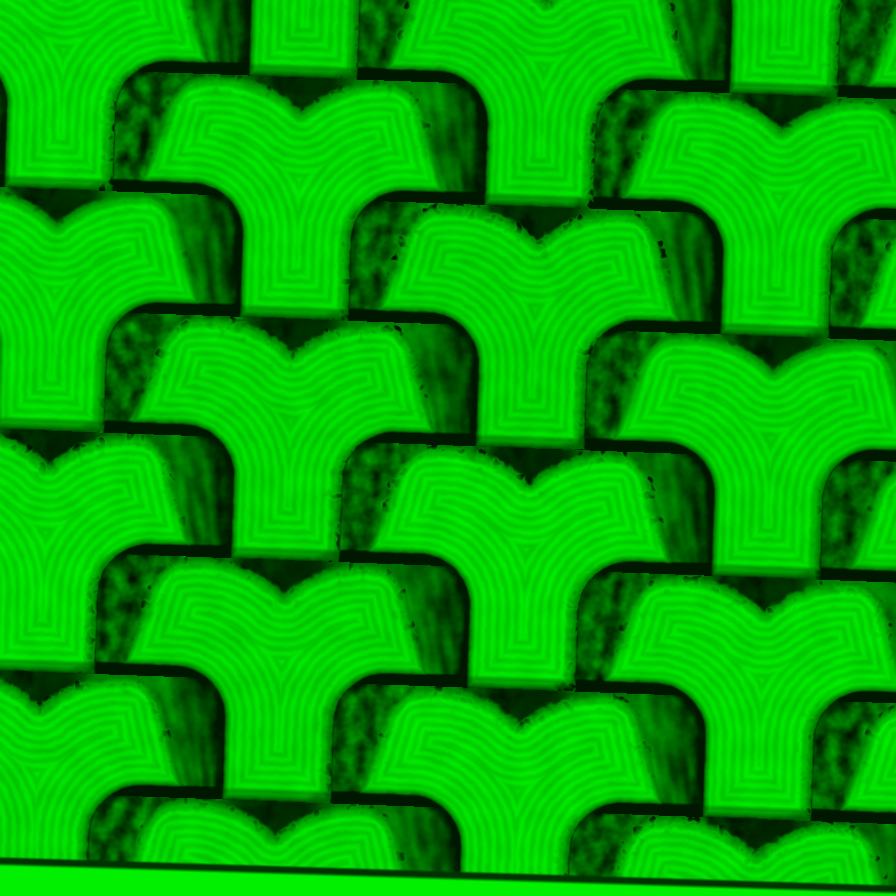
Reproduce this pattern procedurally as a WebGL 1 fragment shader.

```glsl
precision highp float;
// Interlocking T-shaped moulded blocks on a slightly tilted, staggered lattice.
// Each block is the space between a two-lobed top, rounded undersides and flat ends;
// its inner distance draws the nested grooves, noise wears the rims and walls.

uniform vec2 u_resolution;

const vec2  PERIOD       = vec2(0.5365, 0.2695); // lattice, two blocks per cell
const vec2  ORIGIN       = vec2(0.600, 0.268);   // notch of one block, y down
const float TILT         = 0.0367;
const float CELL_TOP     = -0.037;
const vec2  LOBE_CENTRE  = vec2(0.0938, 0.1023);
const vec2  UNDER_CENTRE = vec2(0.1185, 0.1430);
const float UNDER_RADIUS = 0.0586;
const float ARM_END      = 0.145;
const float ARM_SLOPE    = 0.27;
const float ARM_SKEW     = 0.007;   // left arm longer, right arm shorter
const float ARM_ROUND    = 0.030;
const float FOOT_END     = 0.206;
const float STEM_END     = 0.232;
const float LIP_START    = 0.217;
const float GROOVE_STEP  = 0.0104;
const float GROOVE_DEPTH = 0.050;
const float FACE_LIGHT   = 0.835;
const float GAP_LIGHT    = 0.09;
const float WEAR         = 0.0030;
const float STRIP_LEFT   = 0.9610;  // lower border, y down
const float STRIP_SLOPE  = 0.0315;
const float STRIP_LIGHT  = 0.94;
const float TAU          = 6.2831853;

float hash(vec2 p) {
  vec3 q = fract(vec3(p.xyx) * 0.1031);
  q += dot(q, q.yzx + 33.33);
  return fract((q.x + q.y) * q.z);
}

float cornerSlope(vec2 cell, vec2 offset) {
  float a = TAU * hash(cell + 71.0);
  return dot(vec2(cos(a), sin(a)), offset);
}

float gradientNoise(vec2 p) {
  vec2 i = floor(p), f = p - i, e = vec2(1.0, 0.0);
  vec2 w = f * f * f * (f * (f * 6.0 - 15.0) + 10.0);
  float low = mix(cornerSlope(i, f), cornerSlope(i + e, f - e), w.x);
  float high = mix(cornerSlope(i + e.yx, f - e.yx), cornerSlope(i + 1.0, f - 1.0), w.x);
  return 1.4 * mix(low, high, w.y);
}

// Distance to the hollow under an arm; q.x is folded to the right half.
float underside(vec2 q) {
  return length(max(UNDER_CENTRE - q, 0.0)) - UNDER_RADIUS;
}

float lobeDepth(vec2 q) {
  float radius = length(LOBE_CENTRE);
  vec2 ray = q - LOBE_CENTRE;
  float reach = length(ray);
  float rimX = LOBE_CENTRE.x + radius * ray.x / max(reach, 1e-4);
  return rimX < 0.0 || ray.y > 0.0 ? length(q) : radius - reach;
}

float roundedMin(float a, float b, float r) {
  return max(min(a, b) - r, 0.0) + r - length(max(r - vec2(a, b), 0.0));
}

float blockLight(vec2 p, vec2 id, vec2 pos, float soft) {
  vec2 q = vec2(abs(p.x), p.y);
  float right = smoothstep(-0.01, 0.01, p.x);
  float armEdge = ARM_END + ARM_SKEW * (1.0 - 2.0 * right) + ARM_SLOPE * q.y;
  float top = roundedMin(lobeDepth(q), (armEdge - q.x) * 0.965, ARM_ROUND);
  float under = underside(q);
  float face = min(min(top, under), STEM_END - q.y);

  // Rough rims, strongest along the upper edge and the right of the stem
  float age = 0.5 + hash(id + 5.0);
  float grain = gradientNoise(pos * 75.0) + 0.5 * gradientNoise(pos * 160.0);
  float upper = 1.0 - smoothstep(0.02, 0.09, q.y);
  float stemSide = right * smoothstep(0.08, 0.13, q.y) * smoothstep(0.03, 0.05, q.x);
  float rough = max(upper, stemSide);
  float worn = face + WEAR * age * grain * (0.2 + 0.8 * rough);

  // Grooved face
  float groove = cos(TAU * face / GROOVE_STEP + 0.7 * grain);
  float light = FACE_LIGHT + 0.03 * (hash(id) - 0.5) + 0.04 * gradientNoise(pos * 40.0);
  light -= GROOVE_DEPTH * groove * smoothstep(0.003, 0.011, face);
  light *= mix(0.58, 1.0, smoothstep(-0.001, mix(0.008, 0.015, rough), worn));
  light *= 1.0 - 0.25 * smoothstep(LIP_START, LIP_START + 0.006, q.y);
  float pits = smoothstep(0.2, 0.75, grain) * exp(-max(face, 0.0) / 0.009);
  light -= 0.4 * age * pits * rough;

  // Sloping end walls: streaked on the right, mottled on the left
  float t = clamp((q.x - armEdge) / (FOOT_END - armEdge), 0.0, 1.0);
  float streak = gradientNoise(vec2(t * 5.0, pos.y * 22.0) + id * 7.3);
  float mottle = gradientNoise(pos * vec2(65.0, 42.0)) + 0.5 * grain;
  float crease = exp(-pow((t - 0.25) / 0.15, 2.0));
  float rightWall = 0.49 - 0.29 * t + 0.20 * streak + 0.05 * grain;
  float leftWall = 0.44 - 0.10 * t - 0.14 * crease + 0.24 * mottle;
  float wall = mix(leftWall, rightWall, right);

  // Shadow cast by the neighbouring block above
  vec2 n = vec2(0.5 * PERIOD.x - q.x, q.y + 0.5 * PERIOD.y);
  float below = -underside(n);
  vec2 lean = max(UNDER_CENTRE - n, 0.0);
  float overhang = smoothstep(0.4, 0.95, lean.y / max(length(lean), 1e-4));
  float shade = 1.0 - smoothstep(0.004, 0.015, below + 0.5 * WEAR * grain);
  wall *= 1.0 - 0.8 * shade * max(overhang, 0.75 * right);
  wall *= mix(0.35, 1.0, smoothstep(0.03, 0.07, q.x));
  wall = max(wall, GAP_LIGHT) * smoothstep(-soft, soft, min(below, under));
  return mix(wall, light, smoothstep(-soft, soft, worn));
}

void main() {
  vec2 pos = vec2(gl_FragCoord.x, u_resolution.y - gl_FragCoord.y) / u_resolution;
  float soft = max(0.0026, 0.8 / min(u_resolution.x, u_resolution.y));
  vec2 d = pos - ORIGIN;
  float c = cos(TILT), s = sin(TILT), light = GAP_LIGHT;
  vec2 p = vec2(c * d.x + s * d.y, c * d.y - s * d.x);
  vec2 start = vec2(-0.5 * PERIOD.x, CELL_TOP);

  for (int i = 0; i < 2; i++) { // two staggered sets of blocks
    float shift = 0.5 * float(i);
    vec2 cell = (p - start) / PERIOD - shift, id = floor(cell);
    vec2 local = (cell - id) * PERIOD + start;
    light = max(light, blockLight(local, id + 19.0 * shift, pos, soft));
  }
  // Shadow line and plain strip along the lower border
  float strip = pos.y - STRIP_LEFT - STRIP_SLOPE * pos.x;
  light = mix(light, 0.20, smoothstep(-0.006, -0.002, strip));
  light = mix(light, STRIP_LIGHT, smoothstep(-soft, soft, strip - 0.004));
  gl_FragColor = vec4(0.0, clamp(light, 0.0, 1.0), 0.0, 1.0);
}
```
